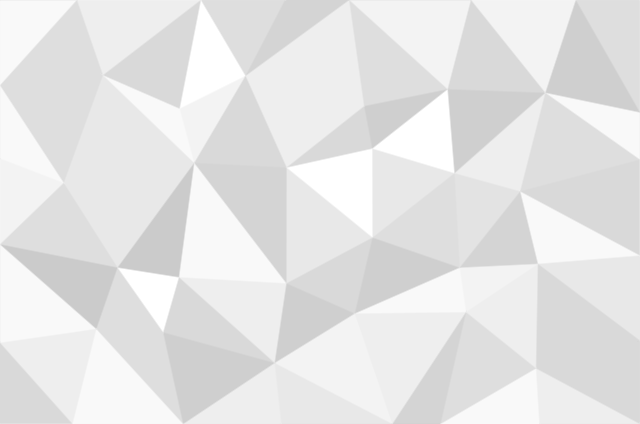
Give the GLSL for this background, as a WebGL 1 fragment shader.

```glsl
precision highp float;

// Low-poly background: a mesh of flat pale grey triangles.
// Jittered grid vertices, kept on the frame at the borders, form quads; each is
// split along its best diagonal, and every triangle takes a stepped grey tone.

uniform vec2 u_resolution;

const vec2 GRID = vec2(7.0, 5.0);     // quads across and up the canvas
const vec2 JITTER = vec2(0.68, 0.70); // vertex spread, in cells, below 1
const float TONE_STEPS = 11.0;
const float DARKEST = 0.795;
const float EDGE_SOFTNESS = 0.0038;   // in canvas heights

float hash12(vec2 p) {
  vec3 q = fract(vec3(p.xyx) * 0.1031);
  q += dot(q, q.yzx + 33.33);
  return fract((q.x + q.y) * q.z);
}

vec2 hash22(vec2 p) {
  return vec2(hash12(p + 17.0), hash12(p + 71.0));
}

float cross2(vec2 a, vec2 b) {
  return a.x * b.y - a.y * b.x;
}

// Position of a mesh vertex in canvas units; border vertices slide along it
vec2 meshVertex(vec2 id, vec2 cellSize) {
  vec2 inner = step(0.5, abs(id)) * step(0.5, abs(id - GRID));
  return (id + inner * JITTER * (hash22(id) - 0.5)) * cellSize;
}

// Signed distance to the line a-b, positive on its right side
float edgeDistance(vec2 p, vec2 a, vec2 b) {
  return cross2(p - a, normalize(b - a));
}

// Antialiased coverage of a triangle of either winding
float triangleCoverage(vec2 p, vec2 a, vec2 b, vec2 c, float softness) {
  float winding = sign(cross2(b - a, c - a));
  float d = max(winding * edgeDistance(p, a, b),
            max(winding * edgeDistance(p, b, c),
                winding * edgeDistance(p, c, a)));
  return clamp(0.5 - d / softness, 0.0, 1.0);
}

// True if the line a-c separates b from d
bool splits(vec2 a, vec2 c, vec2 b, vec2 d) {
  return cross2(c - a, b - a) * cross2(c - a, d - a) < 0.0;
}

// Evenly spread but irregular stepped grey for one half of a quad
float facetTone(vec2 id, float side) {
  float spread = dot(id, vec2(0.7549, 0.5698)) + 0.38 * side;
  float level = fract(spread + 0.3 * hash12(id + 37.0 * side + 5.0));
  float t = floor(TONE_STEPS * pow(level, 0.8)) / (TONE_STEPS - 1.0);
  t -= 0.16 * t * (1.0 - t);
  return mix(DARKEST, 1.0, t);
}

// Returns (tone * coverage, coverage) of both halves of a quad
vec2 quadFacets(vec2 p, vec2 id, vec2 cellSize, float softness) {
  vec2 a = meshVertex(id, cellSize);
  vec2 b = meshVertex(id + vec2(1.0, 0.0), cellSize);
  vec2 c = meshVertex(id + vec2(1.0, 1.0), cellSize);
  vec2 d = meshVertex(id + vec2(0.0, 1.0), cellSize);

  // Prefer the shorter diagonal that lies inside the quad
  bool shorter = distance(a, c) < distance(b, d);
  bool useAC = splits(a, c, b, d) && (shorter || !splits(b, d, a, c));

  float first = triangleCoverage(p, a, b, useAC ? c : d, softness);
  float second = triangleCoverage(p, useAC ? a : b, c, d, softness);
  return vec2(first * facetTone(id, 0.0) + second * facetTone(id, 1.0),
              first + second);
}

void main() {
  vec2 p = gl_FragCoord.xy / u_resolution.y;
  vec2 cellSize = vec2(u_resolution.x / u_resolution.y, 1.0) / GRID;
  vec2 base = floor(p / cellSize);

  // Blend all nearby facets by coverage
  vec2 total = vec2(0.0);
  for (int j = -1; j <= 1; j++) {
    for (int i = -1; i <= 1; i++) {
      vec2 id = base + vec2(float(i), float(j));
      total += quadFacets(p, id, cellSize, EDGE_SOFTNESS);
    }
  }
  gl_FragColor = vec4(vec3(total.x / max(total.y, 0.001)), 1.0);
}
```
